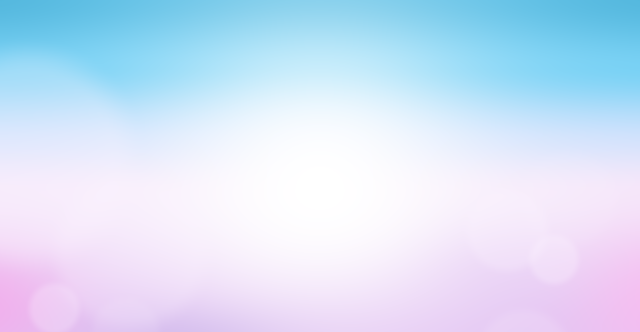
Reproduce this background procedurally as a Shadertoy shader.

```glsl
#define GLOW_CENTER vec2(0.0, 0.425)
#define GLOW_WIDTH 0.50
#define GLOW_UP 0.51
#define GLOW_DOWN 0.40
#define CORNER_SHADE 0.22
#define PINK_STRENGTH 0.75
#define VIOLET_STRENGTH 0.60
#define DISC_SOFTNESS 0.012
#define DISC_COUNT 8

const vec3 LILAC  = vec3(0.89, 0.77, 0.95);
const vec3 BLUSH  = vec3(0.96, 0.91, 0.98);
const vec3 HAZE   = vec3(0.79, 0.88, 0.99);
const vec3 SKY    = vec3(0.47, 0.82, 0.96);
const vec3 TEAL   = vec3(0.36, 0.75, 0.90);
const vec3 SHADE  = vec3(0.20, 0.60, 0.75);
const vec3 PINK   = vec3(0.96, 0.66, 0.92);
const vec3 ROSE   = vec3(0.98, 0.73, 0.94);
const vec3 VIOLET = vec3(0.76, 0.66, 0.90);

// Light discs: centre, radius, opacity
const vec4 DISCS[DISC_COUNT] = vec4[](
    vec4(-0.885,  0.525, 0.310, 0.30),
    vec4(-0.570,  0.240, 0.225, 0.20),
    vec4(-0.800,  0.070, 0.075, 0.26),
    vec4( 0.565,  0.305, 0.120, 0.24),
    vec4( 0.705,  0.218, 0.073, 0.30),
    vec4( 0.615, -0.075, 0.140, 0.16),
    vec4(-0.585,  0.000, 0.100, 0.10),
    vec4( 0.750,  0.400, 0.140, 0.07)
);

float softSpot(vec2 p, vec2 center, vec2 size) {
    vec2 d = (p - center) / size;
    return exp(-dot(d, d));
}

// Vertical blend from lilac ground to teal sky
vec3 skyGradient(float y) {
    vec3 color = mix(LILAC, BLUSH, smoothstep(0.0, 0.42, y));
    color = mix(color, HAZE, smoothstep(0.42, 0.64, y));
    color = mix(color, SKY, smoothstep(0.58, 0.80, y));
    return mix(color, TEAL, smoothstep(0.80, 1.0, y));
}

float lightDisc(vec2 p, vec4 disc) {
    float edge = DISC_SOFTNESS + 0.15 * disc.z * disc.z / 0.31;
    float d = length(p - disc.xy) - disc.z;
    return disc.w * (1.0 - smoothstep(-edge, edge, d));
}

void mainImage(out vec4 fragColor, in vec2 fragCoord) {
    // Height is one unit, x is centred
    vec2 p = vec2(fragCoord.x - 0.5 * iResolution.x, fragCoord.y) / iResolution.y;
    vec3 color = skyGradient(p.y);

    // Darker upper corners
    float corner = smoothstep(0.45, 1.05, abs(p.x)) * smoothstep(0.75, 1.05, p.y);
    color = mix(color, SHADE, CORNER_SHADE * corner);

    // Pink sides and violet patches near the ground
    color = mix(color, PINK, PINK_STRENGTH * softSpot(p, vec2(-1.02, 0.08), vec2(0.26, 0.18)));
    color = mix(color, ROSE, PINK_STRENGTH * softSpot(p, vec2(1.02, 0.08), vec2(0.24, 0.22)));
    color = mix(color, VIOLET, VIOLET_STRENGTH * softSpot(p, vec2(-0.38, -0.02), vec2(0.30, 0.10)));
    color = mix(color, LILAC, VIOLET_STRENGTH * softSpot(p, vec2(0.43, 0.16), vec2(0.25, 0.15)));

    // Central white glow
    float glowHeight = p.y > GLOW_CENTER.y ? GLOW_UP : GLOW_DOWN;
    float glow = softSpot(p, GLOW_CENTER, vec2(GLOW_WIDTH, glowHeight));
    color = mix(color, vec3(1.0), glow);

    // Translucent discs
    for (int i = 0; i < DISC_COUNT; i++) {
        color = mix(color, vec3(0.99, 0.96, 1.0), lightDisc(p, DISCS[i]));
    }

    fragColor = vec4(color, 1.0);
}
```
